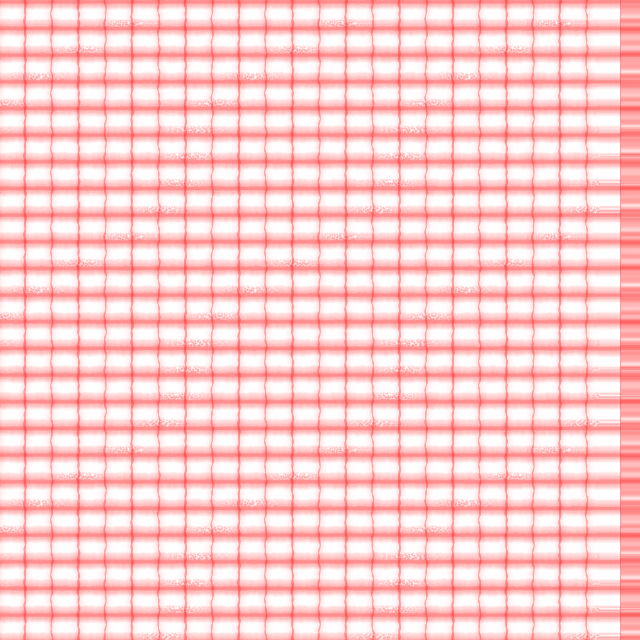
This pattern is drawn by a three.js fragment shader. Its source:

```glsl
// Rows of soft red and white ridges crossed by thin wavering seams, with speckled wear and a smeared right edge.
varying vec2 vUv;

#define COLS 23.93
#define ROWS 24.0
#define SEAM_X 0.935
#define ROW_SHIFT 0.07
#define TILE 8.0
#define GRAIN 11.0
#define SEAM_WIDTH 0.045
#define SMEAR_X 0.9375
#define STRIP_X 0.9688
#define WEAR 0.42
#define TAU 6.28319

float hash(vec2 p) {
  return fract(sin(dot(p, vec2(127.1, 311.7))) * 4375.85);
}

// Distance to the nearest scattered point, repeating with the wear tile.
float cellular(vec2 p) {
  vec2 cell = floor(p);
  float nearest = 2.0;
  for (int j = -1; j <= 1; j++) {
    for (int i = -1; i <= 1; i++) {
      vec2 c = cell + vec2(float(i), float(j));
      vec2 id = mod(c, TILE * GRAIN);
      vec2 point = c + vec2(hash(id), hash(id + 37.0));
      nearest = min(nearest, length(p - point));
    }
  }
  return nearest;
}

// Tone down one ridge: dark crease, soft rise, white crown, pale foot, crease.
float ridgeTone(float t) {
  float tone = mix(0.56, 0.73, smoothstep(0.03, 0.10, t));
  tone = mix(tone, 0.995, smoothstep(0.09, 0.34, t));
  tone = mix(tone, 0.85, smoothstep(0.60, 0.74, t));
  tone = mix(tone, 0.75, smoothstep(0.74, 0.88, t));
  return mix(tone, 0.56, smoothstep(0.87, 0.97, t));
}

// Small ripple of the ridge edges from layered sines.
float ripple(vec2 p) {
  float a = TAU * p.x / TILE;
  float row = mod(floor(p.y), TILE);
  return 0.012 * sin(a * 5.0 + row * 2.3) + 0.010 * sin(a * 13.0 + row * 4.1)
       + 0.007 * sin(a * 31.0 + row);
}

// Line strength in x and wider shading in y.
vec2 seam(vec2 p, float t) {
  float column = floor(p.x - SEAM_X + 0.5);
  float a = TAU * p.y / TILE;
  float phase = mod(column, TILE) * 1.9;
  float thin = mod(column, 2.0);
  float sway = (0.012 + 0.014 * thin) * sin(a * 8.0 + phase)
             + 0.011 * sin(a * 19.0 + phase * 2.0);
  float d = abs(p.x - SEAM_X - column - sway);
  float crown = smoothstep(0.15, 0.35, t) * (1.0 - smoothstep(0.60, 0.80, t));
  float width = SEAM_WIDTH * (1.0 - 0.2 * thin - 0.2 * crown + 0.15 * sin(a * 27.0 + phase));
  float line = 1.0 - smoothstep(width * 0.4, width * 1.6, d);
  return vec2(line * (1.0 - 0.15 * thin), exp(-d * d / 0.025));
}

// A worn patch in each row, stepping left from row to row.
float wornPatch(vec2 p, float t) {
  float k = floor(p.y) - 1.0;
  float center = 3.05 - k - sin(TAU * k / TILE);
  float dx = mod(p.x - center + TILE * 0.5, TILE) - TILE * 0.5;
  float band = smoothstep(0.62, 0.74, t) * (1.0 - smoothstep(0.86, 0.97, t));
  return band * exp(-dx * dx / 0.6);
}

void main() {
  // The last columns hold one value across, first blank, then along a seam.
  float seamStrip = (22.0 + SEAM_X + 0.04) / COLS;
  float x = min(vUv.x, SMEAR_X);
  x = mix(x, seamStrip, smoothstep(STRIP_X - 0.001, STRIP_X + 0.001, vUv.x));
  vec2 p = vec2(x * COLS, (1.0 - vUv.y) * ROWS - ROW_SHIFT);

  // Ridges
  float t = fract(p.y);
  float bend = ripple(p) * smoothstep(0.0, 0.15, t) * (1.0 - smoothstep(0.85, 1.0, t));
  float tone = ridgeTone(t + bend);

  // Speckles and faint cloth grain
  float speckle = cellular(p * GRAIN) - 0.45;
  float shade = 1.0 - smoothstep(0.85, 0.98, tone);
  tone += speckle * (WEAR * wornPatch(p, t) + 0.035 * shade);

  // Seams
  vec2 s = seam(p, t);
  tone *= (1.0 - 0.33 * s.x) * (1.0 - 0.09 * s.y);

  tone = clamp(tone, 0.30, 0.995);
  gl_FragColor = vec4(1.0, tone, tone, 1.0);
}
```
